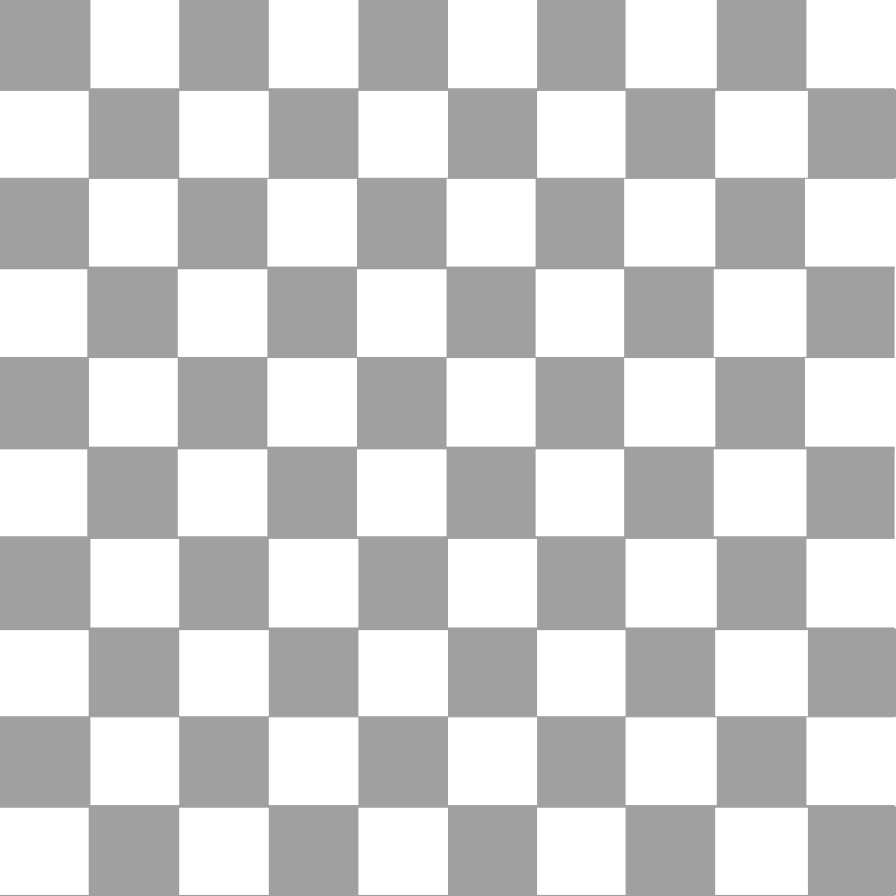
Write a WebGL 1 fragment shader that draws this pattern.

```glsl
precision highp float;

uniform vec2 u_resolution;

// Pixel-wide coverage ramp across an edge at distance zero
float cover(float d) {
  return clamp(d * u_resolution.y + 0.5, 0.0, 1.0);
}

// 1.0 when n lies between the whole numbers first and last
float within(float n, float first, float last) {
  return step(first - 0.5, n) * step(n, last + 0.5);
}

// Sideways error of column edge k in a given row
float columnOffset(float k, float row) {
  float odd = mod(row, 2.0);
  float offset = -0.0016 * within(row, 2.0, 5.0);
  offset += within(k, 1.0, 1.0) * mix(0.0009, -0.0010, odd);
  offset -= within(k, 6.0, 6.0) * 0.0006;
  offset -= within(k, 7.0, 7.0) * 0.0018;
  offset -= within(k, 8.0, 8.0) * 0.0018 * odd;
  offset += within(k, 9.0, 9.0) * 0.0017 * odd;
  return offset;
}

// Whiteness of one row of squares, rows counted from the top
float rowWhite(float x, float row) {
  float k = floor(x * 10.0 + 0.5);
  float edge = k * 0.1 + columnOffset(k, row);
  float whiteRight = mod(k + row, 2.0);
  float whiteLeft = 1.0 - whiteRight;
  // Past the last column only bare ground remains
  whiteRight = max(whiteRight, step(9.5, k));
  return mix(whiteLeft, whiteRight, cover(x - edge));
}

void main() {
  vec2 p = gl_FragCoord.xy / u_resolution;
  p.y = 1.0 - p.y;

  // Nearest row edge, slightly out of place
  float j = floor(p.y * 10.0 + 0.5);
  float edge = j * 0.1 - 0.001 * within(j, 2.0, 4.0)
    + 0.0018 * within(j, 7.0, 7.0) - 0.0006 * within(j, 10.0, 10.0);
  float d = p.y - edge;
  float white = mix(rowWhite(p.x, j - 1.0), rowWhite(p.x, j), cover(d));

  // Grey seam where rows overlap, heavier on odd edges and the middle one
  float heavy = max(mod(j, 2.0), within(j, 6.0, 6.0));
  float halfWidth = mix(0.0006, 0.0015, heavy) * step(0.5, j);
  float seam = cover(d + halfWidth) - cover(d - halfWidth);
  white *= 1.0 - seam * cover(0.9985 - p.x);

  gl_FragColor = vec4(vec3(mix(0.627, 1.0, white)), 1.0);
}
```
